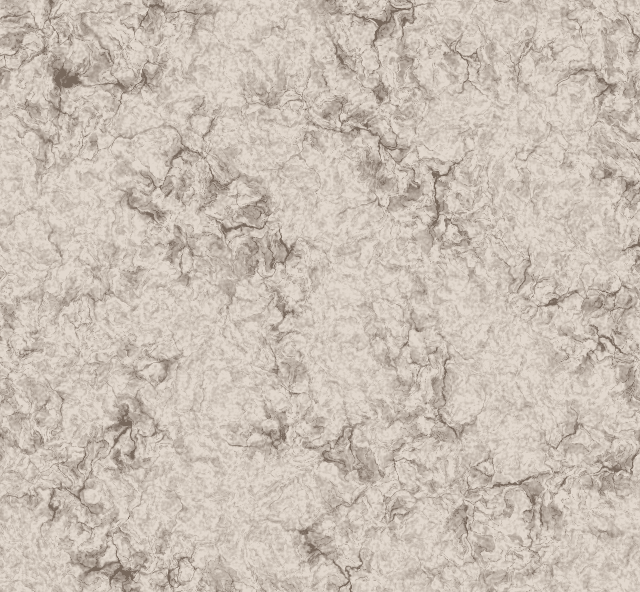
This texture is drawn by a Shadertoy shader. Its source:

```glsl
// Pale beige quartz stone: crumpled flakes, grey patches, wispy creases and thin brown cracks.

const vec3 LIGHT_STONE = vec3(0.885, 0.847, 0.806);
const vec3 DARK_VEIN = vec3(0.47, 0.41, 0.365);

// Feature frequencies, in repeats per canvas height
const float CLUSTER_FREQ = 4.5;
const float WARP_FREQ = 8.0;
const float JAG_FREQ = 38.0;
const float PATCH_FREQ = 25.0;
const float MOTTLE_FREQ = 80.0;
const float GRAIN_FREQ = 190.0;
const vec2 CRACK_FREQ = vec2(11.0, 8.0);
const vec2 FLAKE_FREQ = vec2(29.0, 23.0);
const vec2 WISP_FREQ = vec2(17.0, 46.0);

// Amounts of darkening
const float BASE_TONE = 0.05;
const float PATCH_TONE = 0.35;
const float WISP_TONE = 0.48;
const float CRACK_TONE = 0.80;
const float FLAKE_EDGE_TONE = 0.62;
const float HALO_TONE = 0.18;
const float PIT_TONE = 0.35;
const float MOTTLE_TONE = 0.26;
const float GRAIN_TONE = 0.26;

const float WARP_AMOUNT = 0.030;
const float JAG_AMOUNT = 0.010;
const float CRACK_WIDTH = 0.055;
const float FLAKE_EDGE_WIDTH = 0.13;
const float WISP_WIDTH = 0.06;

// Integer hash: two values in 0..1 for each lattice cell
vec2 hash2(vec2 cell) {
    uvec2 v = uvec2(ivec2(cell)) * 1664525u + 1013904223u;
    v.x += v.y * 1664525u;
    v.y += v.x * 1664525u;
    v ^= v >> 16u;
    v.x += v.y * 1664525u;
    v.y += v.x * 1664525u;
    v ^= v >> 16u;
    return vec2(v & 0xffffu) / 65535.0;
}

float cornerSlope(vec2 cell, vec2 corner, vec2 f) {
    vec2 slope = normalize(hash2(cell + corner) - 0.5001);
    return dot(slope, f - corner);
}

float gradientNoise(vec2 p) {
    vec2 cell = floor(p);
    vec2 f = p - cell;
    vec2 u = f * f * f * (f * (f * 6.0 - 15.0) + 10.0);
    float low = mix(cornerSlope(cell, vec2(0, 0), f), cornerSlope(cell, vec2(1, 0), f), u.x);
    float high = mix(cornerSlope(cell, vec2(0, 1), f), cornerSlope(cell, vec2(1, 1), f), u.x);
    return mix(low, high, u.y);
}

float fbm(vec2 p) {
    float sum = 0.0;
    float amplitude = 1.0;
    for (int i = 0; i < 4; i++) {
        sum += amplitude * gradientNoise(p);
        p = mat2(1.6, 1.2, -1.2, 1.6) * p + 17.3;
        amplitude *= 0.54;
    }
    return sum;
}

// x: gap between the two nearest seeds (0 on a border), yz: random id of the cell
vec3 cellBorder(vec2 p) {
    vec2 home = floor(p);
    float nearest = 9.0;
    float second = 9.0;
    vec2 id = vec2(0.0);
    for (int y = -1; y <= 1; y++) {
        for (int x = -1; x <= 1; x++) {
            vec2 cell = home + vec2(x, y);
            vec2 seed = hash2(cell);
            float d = length(cell + seed - p);
            if (d < nearest) {
                second = nearest;
                nearest = d;
                id = seed;
            } else {
                second = min(second, d);
            }
        }
    }
    return vec3(second - nearest, id);
}

void mainImage(out vec4 fragColor, in vec2 fragCoord) {
    vec2 p = fragCoord / iResolution.y + 3.0;

    // Crumpled coordinates: broad folds, then fine jags
    vec2 q = p + WARP_AMOUNT * vec2(fbm(p * WARP_FREQ), fbm(p * WARP_FREQ + 41.7));
    q += JAG_AMOUNT * vec2(fbm(p * JAG_FREQ + 3.0), fbm(p * JAG_FREQ + 77.0));
    float cluster = smoothstep(-0.35, 0.45, fbm(p * CLUSTER_FREQ + 8.1));

    // Cracks and flake borders that fade in and out along their length
    vec3 crack = cellBorder(q * CRACK_FREQ);
    vec3 flake = cellBorder(q * FLAKE_FREQ);
    float crackFade = smoothstep(-0.25, 0.35, gradientNoise(p * 11.0 + 5.0));
    float flakeFade = smoothstep(-0.20, 0.35, gradientNoise(p * 17.0 + 31.0));
    float crackLine = (1.0 - smoothstep(0.0, CRACK_WIDTH, crack.x)) * crackFade;
    float flakeLine = (1.0 - smoothstep(0.0, FLAKE_EDGE_WIDTH, flake.x)) * flakeFade;
    float halo = exp(-6.0 * crack.x) * crackFade * cluster;

    // Creases running in a different direction on every flake
    vec2 along = normalize(flake.yz - 0.5001);
    vec2 grainwise = mat2(along.x, -along.y, along.y, along.x) * q;
    float wisp = exp(-abs(fbm(grainwise * WISP_FREQ)) / WISP_WIDTH);

    // Crisp grey patches and dark pits
    float patchField = fbm(q * PATCH_FREQ + 23.0) + 0.3 * (flake.y - 0.5);
    float greyPatch = smoothstep(0.04, 0.34, patchField);
    float pit = smoothstep(0.50, 0.75, fbm(q * 32.0 + 61.0)) * cluster;

    float tone = BASE_TONE;
    tone += PATCH_TONE * greyPatch * mix(0.3, 1.0, cluster);
    tone += WISP_TONE * wisp * mix(0.4, 1.0, cluster);
    tone += CRACK_TONE * crackLine * mix(0.4, 1.0, cluster);
    tone += FLAKE_EDGE_TONE * flakeLine * mix(0.15, 1.0, cluster);
    tone += HALO_TONE * halo + PIT_TONE * pit;
    tone += MOTTLE_TONE * fbm(q * MOTTLE_FREQ);
    tone += GRAIN_TONE * gradientNoise(p * GRAIN_FREQ);

    fragColor = vec4(mix(LIGHT_STONE, DARK_VEIN, clamp(tone, 0.0, 1.0)), 1.0);
}
```
